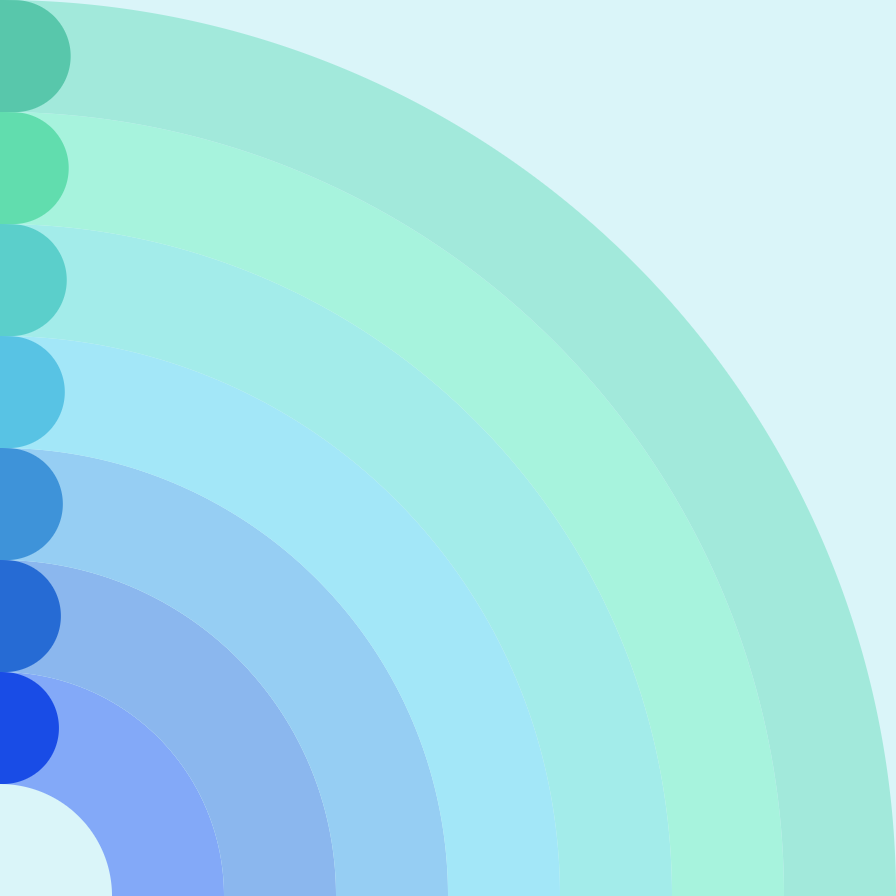
Write a Shadertoy shader that draws this background.

```glsl
// Seven concentric quarter rings around the lower left corner, each a pale
// track with a short saturated arc that ends in a round cap near the left edge.
// Every ring is a distance function layered over a flat pale background.

const vec3 TRACK[7] = vec3[7](
    vec3(0.514, 0.663, 0.973), vec3(0.545, 0.718, 0.933),
    vec3(0.588, 0.808, 0.953), vec3(0.639, 0.906, 0.973),
    vec3(0.639, 0.925, 0.918), vec3(0.655, 0.953, 0.867),
    vec3(0.635, 0.914, 0.859));

const vec3 ARC[7] = vec3[7](
    vec3(0.098, 0.298, 0.902), vec3(0.149, 0.420, 0.831),
    vec3(0.243, 0.576, 0.851), vec3(0.345, 0.765, 0.894),
    vec3(0.357, 0.812, 0.796), vec3(0.380, 0.867, 0.682),
    vec3(0.345, 0.780, 0.671));

// Antialiased coverage of a signed distance
float coverage(float dist, float pixel) {
    return clamp(0.5 - dist / pixel, 0.0, 1.0);
}

// Thick arc from the vertical axis clockwise to an angle, with a round end
float arcDistance(vec2 p, float radius, float halfWidth, float angle) {
    vec2 end = radius * vec2(sin(angle), cos(angle));
    bool insideSweep = atan(p.x, p.y) < angle;
    float centerline = insideSweep ? abs(length(p) - radius) : length(p - end);
    return centerline - halfWidth;
}

void mainImage(out vec4 fragColor, in vec2 fragCoord) {
    vec2 p = fragCoord / iResolution.xy;
    float pixel = 1.0 / min(iResolution.x, iResolution.y);
    float halfWidth = 1.0 / 16.0;
    vec3 color = vec3(0.855, 0.961, 0.976);

    // Rings from the innermost outwards; soft edges leave faint pale seams
    for (int i = 0; i < 7; i++) {
        float radius = (float(i) + 1.5) / 8.0;
        float track = abs(length(p) - radius) - halfWidth;
        float arc = arcDistance(p, radius, halfWidth, radians(1.0));
        color = mix(color, TRACK[i], coverage(track, pixel));
        color = mix(color, ARC[i], coverage(arc, pixel));
    }

    fragColor = vec4(color, 1.0);
}
```
